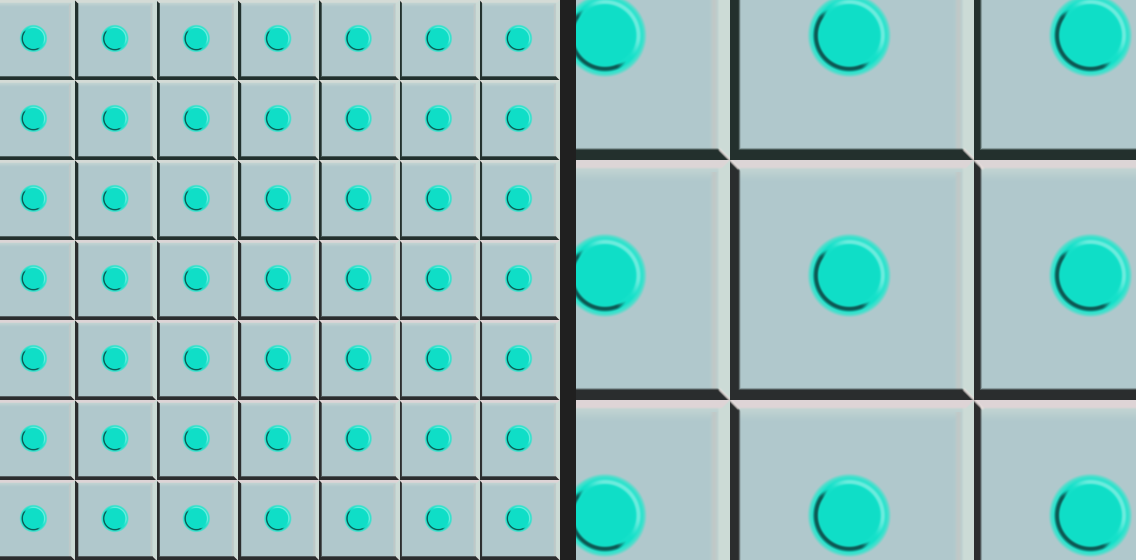
Left, the full canvas; right, a detail of the centre.
Give the GLSL for this pattern, as a WebGL 2 fragment shader.

```glsl
#version 300 es
precision highp float;
// Grid of bevelled grey-blue tiles, seven rows deep, each with a round turquoise stud.
// Each tile is shaded by its distances to the four sides, mitred at the corners;
// the stud is a disc in a ring with a dark arc lower left and a lit arc upper right.
uniform vec2 u_resolution;
out vec4 fragColor;

// 1 below the limit, 0 above it, with an edge of the given softness
float below(float value, float limit, float soft) {
    return 1.0 - smoothstep(limit - soft, limit + soft, value);
}

// Tile face with lit top and right sides, dark left and bottom sides
vec3 tileColor(float left, float right, float bottom, float top, float leftWidth, float tint, float px) {
    float soft = max(px * 0.7, 0.007);
    vec3 color = vec3(0.69, 0.785, 0.80);
    color = mix(color, vec3(0.78, 0.845, 0.83), 0.8 * below(min(top, right), 0.060, 0.035));

    // Lit sides, with a faint warm seam inside the right one
    color = mix(color, vec3(0.77, 0.775, 0.765), 0.65 * below(abs(right - 0.066), 0.010, 0.010) * step(0.05, top));
    color = mix(color, vec3(0.80, 0.86, 0.84), below(right, 0.048, soft));
    vec3 topLight = mix(vec3(0.83, 0.86, 0.84), vec3(0.87, 0.83, 0.84), tint);
    color = mix(color, topLight, below(top, 0.034, soft) * below(top - right, 0.0, soft));

    // Dark sides, cut on the diagonal where they meet a lit one
    vec3 shade = mix(vec3(0.13, 0.19, 0.175), vec3(0.17, 0.175, 0.18), tint);
    float leftDark = below(left, leftWidth, soft) * below(left - top, 0.0, soft);
    float bottomDark = below(bottom, 0.046, soft) * below(bottom - right, 0.0, soft);
    color = mix(color, shade, max(leftDark, bottomDark));

    // Bright glints along the two cut corners
    float glint = max(below(abs(left - top), 0.008, soft) * below(left + top, 0.075, 0.01),
                      below(abs(right - bottom), 0.008, soft) * below(right + bottom, 0.09, 0.01));
    return mix(color, vec3(0.92, 0.88, 0.87), 0.7 * glint);
}

// Stud laid over the tile; q is the offset from its centre
vec3 addStud(vec3 color, vec2 q, float px) {
    float soft = max(px * 0.7, 0.008);
    float radius = length(q);
    vec2 direction = q / max(radius, 0.001);
    color = mix(color, vec3(0.24, 0.88, 0.80), below(radius, 0.168, soft * 1.3));
    color = mix(color, vec3(0.08, 0.88, 0.79), below(radius, 0.153, soft));

    // Arcs thin out towards their ends
    float lit = smoothstep(0.1, 0.7, dot(direction, normalize(vec2(0.8, 0.75))));
    color = mix(color, vec3(0.48, 0.93, 0.88), 0.85 * lit * below(abs(radius - 0.140), 0.009, soft));
    float dark = smoothstep(-0.05, 0.35, dot(direction, normalize(vec2(-0.8, -0.65))));
    color = mix(color, vec3(0.05, 0.35, 0.33), dark * below(abs(radius - 0.139), 0.003 + 0.006 * dark, soft));
    return mix(color, vec3(0.06, 0.87, 0.78), below(radius, 0.126, soft));
}

void main() {
    vec2 p = gl_FragCoord.xy / u_resolution * 7.0;
    float px = 7.0 / min(u_resolution.x, u_resolution.y);

    // The left four columns are slightly wider and have thicker dark sides
    float wide = 1.0 - step(3.993, p.x);
    float pitch = mix(1.0024, 1.018, wide);
    float left = fract((p.x - 3.993) / pitch) * pitch;
    float bottom = fract(p.y);

    // Upper rows lean green, lower rows lean pink
    float tint = 1.0 - smoothstep(3.0, 5.0, floor(p.y) + 0.5);
    vec3 color = tileColor(left, pitch - left, bottom, 1.0 - bottom, mix(0.028, 0.040, wide), tint, px);
    vec2 center = vec2(mix(0.484, 0.497, wide), 0.519);
    fragColor = vec4(addStud(color, vec2(left, bottom) - center, px), 1.0);
}
```
